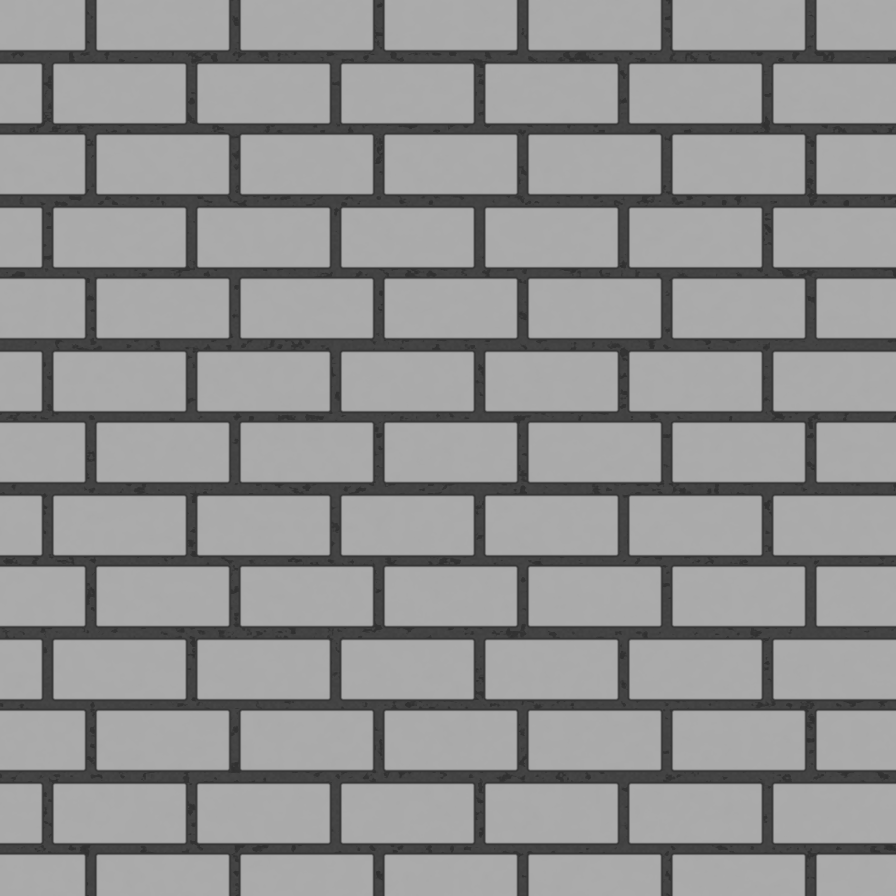
Reproduce this pattern procedurally as a three.js fragment shader.

```glsl
// Grey running-bond brick wall: two offset rounded bricks repeat in a square tile.
// A signed distance to the nearest brick gives the face, its dark rim and the
// shadow on the mortar; value noise adds specks to the joints.
varying vec2 vUv;

float hash(vec2 p) {
  return fract(sin(dot(p, vec2(127.1, 311.7))) * 43758.5453);
}

float noise(vec2 p) {
  vec2 i = floor(p), f = fract(p);
  f = f * f * (3.0 - 2.0 * f);
  return mix(mix(hash(i), hash(i + vec2(1.0, 0.0)), f.x),
             mix(hash(i + vec2(0.0, 1.0)), hash(i + 1.0), f.x), f.y);
}

float fbm(vec2 p) {
  float sum = 0.0, weight = 0.5;
  for (int i = 0; i < 3; i++) {
    sum += weight * noise(p);
    p = p * 2.03 + 17.0;
    weight *= 0.5;
  }
  return sum / 0.875;
}

// Distance to a rounded brick repeated once per tile around its centre
float brickDistance(vec2 p, vec2 centre) {
  vec2 q = abs(fract(p - centre + 0.5) - 0.5) - vec2(0.464, 0.2105) + 0.018;
  return length(max(q, 0.0)) + min(max(q.x, q.y), 0.0) - 0.018;
}

void main() {
  // Tiles of two courses each; the joints alternate between wide and narrow
  vec2 p = vUv * 6.223;
  float d = min(brickDistance(p, vec2(0.131, 0.081)),
                brickDistance(p, vec2(0.831, 0.573)));

  // Mortar with fine grain and scattered dark specks
  float grain = noise(vUv * 380.0) - 0.5;
  float specks = smoothstep(0.60, 0.72, fbm(vUv * vec2(125.0, 150.0)));
  float mortar = 0.262 + 0.025 * grain - 0.065 * specks;

  // Contact shadow beside each brick
  mortar = mix(0.205, mortar, smoothstep(0.002, 0.017, d));

  // Nearly flat face darkening into the rim
  float face = 0.668 + 0.012 * (fbm(vUv * 90.0) - 0.5);
  float shade = mix(face, mortar, smoothstep(-0.013, 0.005, d));

  gl_FragColor = vec4(vec3(shade), 1.0);
}
```
